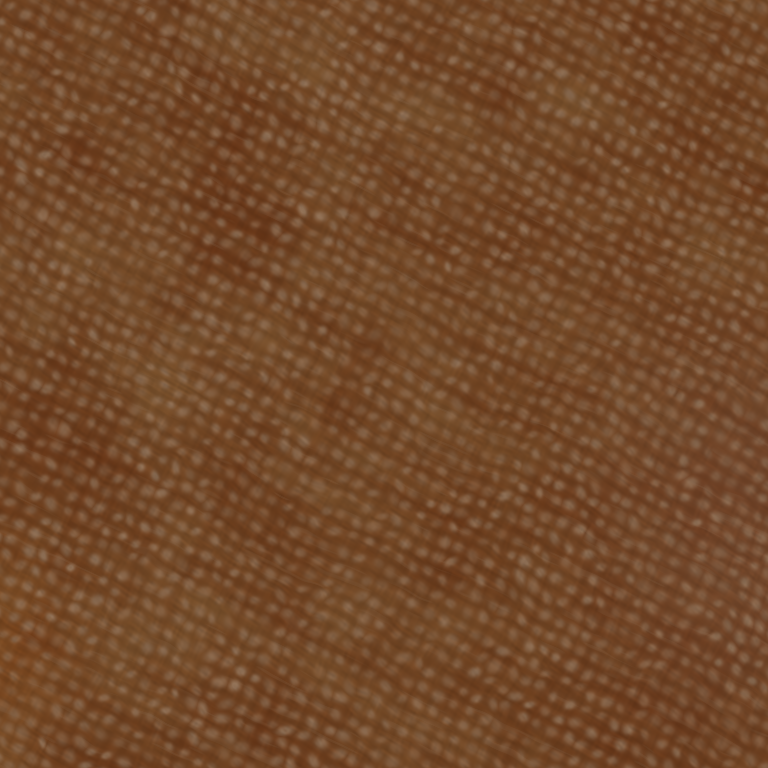
A Shadertoy shader for this texture:

```glsl
// Worn brown plain-weave cloth, tilted, with soft pale thread crossings.
#define REPEATS 45.5       // thread crossings per canvas side
#define TILT 0.46          // downward slope of the rows, radians
#define DOT_SIZE vec2(0.27, 0.235)
#define JITTER 0.34
#define DOT_STRENGTH 0.86
#define GROOVE 0.012
#define FIBRE 0.10
#define FADE_CONTRAST 0.72
const vec3 DARK_BROWN = vec3(0.405, 0.217, 0.100);
const vec3 OLIVE_TAN = vec3(0.465, 0.310, 0.170);
const vec3 ROSE_BROWN = vec3(0.440, 0.262, 0.175);
const vec3 PALE_THREAD = vec3(0.545, 0.425, 0.325);

float hash(vec2 p) {
    vec3 q = fract(vec3(p.xyx) * 0.1031);
    q += dot(q, q.yzx + 33.33);
    return fract((q.x + q.y) * q.z);
}

float noise(vec2 p) {
    vec2 cell = floor(p);
    vec2 f = fract(p);
    f = f * f * (3.0 - 2.0 * f);
    float low = mix(hash(cell), hash(cell + vec2(1, 0)), f.x);
    float high = mix(hash(cell + vec2(0, 1)), hash(cell + vec2(1, 1)), f.x);
    return mix(low, high, f.y);
}

float fbm(vec2 p) {
    float sum = 0.0;
    float weight = 0.5;
    for (int i = 0; i < 4; i++) {
        sum += weight * noise(p);
        p = p * 2.03 + 17.3;
        weight *= 0.5;
    }
    return sum / 0.9375;
}

// Rounded spots with individual shift, slant, size and brightness
float threadDots(vec2 p) {
    vec2 cell = floor(p);
    float light = 0.0;
    for (int y = -1; y <= 1; y++) {
        for (int x = -1; x <= 1; x++) {
            vec2 id = cell + vec2(x, y);
            vec2 shift = vec2(hash(id + 13.1), hash(id + 71.7)) - 0.5;
            vec2 d = p - id - 0.5 - JITTER * shift;
            d.y += 0.7 * (hash(id + 29.3) - 0.5) * d.x;
            d /= DOT_SIZE * mix(0.78, 1.18, hash(id + 47.9));
            float spot = exp(-0.5 * pow(dot(d, d), 1.4));
            light = max(light, mix(0.5, 1.1, hash(id)) * spot);
        }
    }
    return light;
}

void mainImage(out vec4 fragColor, in vec2 fragCoord) {
    vec2 uv = fragCoord / iResolution.xy;
    float c = cos(TILT);
    float s = sin(TILT);

    // Weave coordinates: x follows the falling rows, y crosses them
    vec2 weave = REPEATS * vec2(c * uv.x - s * uv.y, s * uv.x + c * uv.y) + 60.0;
    vec2 bend = vec2(noise(weave * 0.16), noise(weave * 0.16 + 41.0)) - 0.5;
    vec2 wobble = vec2(noise(weave * 0.9 + 3.0), noise(weave * 0.9 + 87.0)) - 0.5;
    vec2 p = weave + 0.6 * bend + 0.2 * wobble;

    // Faded patches and threads, aligned with the weave
    float patches = fbm(weave * 0.19 + 5.0) - 0.5;
    float rows = noise(vec2(p.x * 0.12, p.y)) - 0.5;
    float columns = noise(vec2(p.x, p.y * 0.12) + 23.0) - 0.5;
    float fade = 1.6 * patches + 0.55 * rows + 0.4 * columns;
    vec3 color = mix(DARK_BROWN, OLIVE_TAN, clamp(0.48 + FADE_CONTRAST * fade, 0.0, 1.0));

    // Rosy stain near the right side, warm fading at the lower left
    float rose = smoothstep(0.65, 1.0, uv.x) * (1.0 - smoothstep(0.05, 0.4, abs(uv.y - 0.32)));
    color = mix(color, ROSE_BROWN, 0.55 * rose);
    vec2 corner = (uv - vec2(0.0, 0.16)) * vec2(11, 7);
    color += exp(-dot(corner, corner)) * vec3(0.045, 0.03, 0.005);

    // Grooves between threads and pale crossings
    color -= GROOVE * (cos(6.28318 * p.y) + 0.4 * cos(6.28318 * p.x));
    float wear = mix(0.7, 1.15, noise(weave * 0.4 + 31.0));
    float grain = noise(p * vec2(3.2, 5.5) + p.yx * 1.3);
    float dots = threadDots(p) * wear * mix(0.8, 1.15, grain);
    color = mix(color, PALE_THREAD, clamp(DOT_STRENGTH * dots, 0.0, 1.0));

    // Fine fibres along both threads, with stray pale strands
    float fibres = noise(vec2(p.x * 1.5, p.y * 6.0 + p.x * 0.8)) - 0.5;
    fibres += 0.6 * (noise(vec2(p.x * 6.0, p.y * 1.6) + 7.0) - 0.5);
    color *= 1.0 + FIBRE * fibres;
    float strand = smoothstep(0.78, 0.95, noise(vec2(p.x * 0.5, p.y * 4.0) + 53.0));
    color = mix(color, PALE_THREAD, 0.16 * strand);
    fragColor = vec4(clamp(color, 0.0, 1.0), 1.0);
}
```
